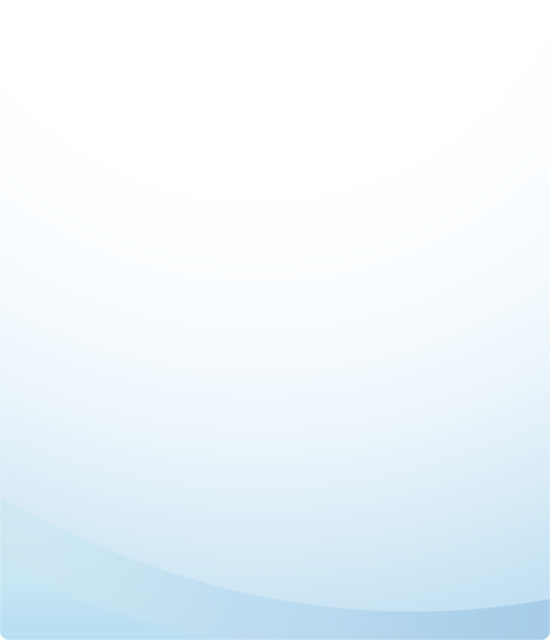
Write a Shadertoy shader that draws this background.

```glsl
// A pale sky-blue backdrop: a white radial glow from above the top edge,
// with two curved bands sweeping along the bottom of a card whose lower
// corners are rounded. Lengths are in canvas heights.

// Height of an upward-opening arc with its lowest point at "low".
float arc(float x, vec2 low, float bend) {
    float d = x - low.x;
    return low.y + bend * d * d;
}

// White core fading through ice blue with distance from the glow centre.
vec3 glow(float r) {
    vec3 c = mix(vec3(1.0), vec3(0.992, 0.997, 1.0), smoothstep(0.38, 0.62, r));
    c = mix(c, vec3(0.965, 0.984, 0.996), smoothstep(0.56, 0.78, r));
    c = mix(c, vec3(0.925, 0.962, 0.986), clamp((r - 0.75) / 0.14, 0.0, 1.0));
    c = mix(c, vec3(0.870, 0.932, 0.972), clamp((r - 0.89) / 0.13, 0.0, 1.0));
    return mix(c, vec3(0.765, 0.883, 0.950), clamp((r - 1.02) / 0.19, 0.0, 1.0));
}

void mainImage(out vec4 fragColor, in vec2 fragCoord) {
    vec2 p = fragCoord / iResolution.y;
    float width = iResolution.x / iResolution.y;
    float pixel = 1.0 / iResolution.y;

    // Background glow
    vec3 color = glow(length(p - vec2(0.404, 1.21)));

    // Main band: light on the left, deeper blue on the right
    float top = arc(p.x, vec2(0.6445, 0.0443), 0.429);
    float across = p.x / width;
    vec3 band = mix(vec3(0.805, 0.908, 0.954), vec3(0.730, 0.855, 0.938),
                    smoothstep(0.0, 0.60, across));
    band = mix(band, vec3(0.655, 0.805, 0.910), smoothstep(0.50, 1.0, across));
    band += 0.12 * (p.y - top + 0.04) * (1.0 - across);

    // Lower band: a soft-edged sheet that darkens toward the bottom left
    float lowerTop = arc(p.x, vec2(0.586, -0.027), 0.445);
    vec3 lower = mix(vec3(0.725, 0.872, 0.950), vec3(0.785, 0.910, 0.955),
                     smoothstep(0.0, 0.12, p.y));
    float lowerMask = smoothstep(0.012, -0.012, p.y - lowerTop);
    band = mix(band, lower, lowerMask * (1.0 - smoothstep(0.35, 0.70, across)));

    color = mix(color, band, smoothstep(pixel, -pixel, p.y - top));

    // White outside the rounded lower corners
    vec2 corner = 0.014 - vec2(min(p.x, width - p.x), p.y);
    float outside = length(max(corner, 0.0)) - 0.014;
    color = mix(color, vec3(1.0), smoothstep(-pixel, pixel, outside));

    fragColor = vec4(color, 1.0);
}
```
